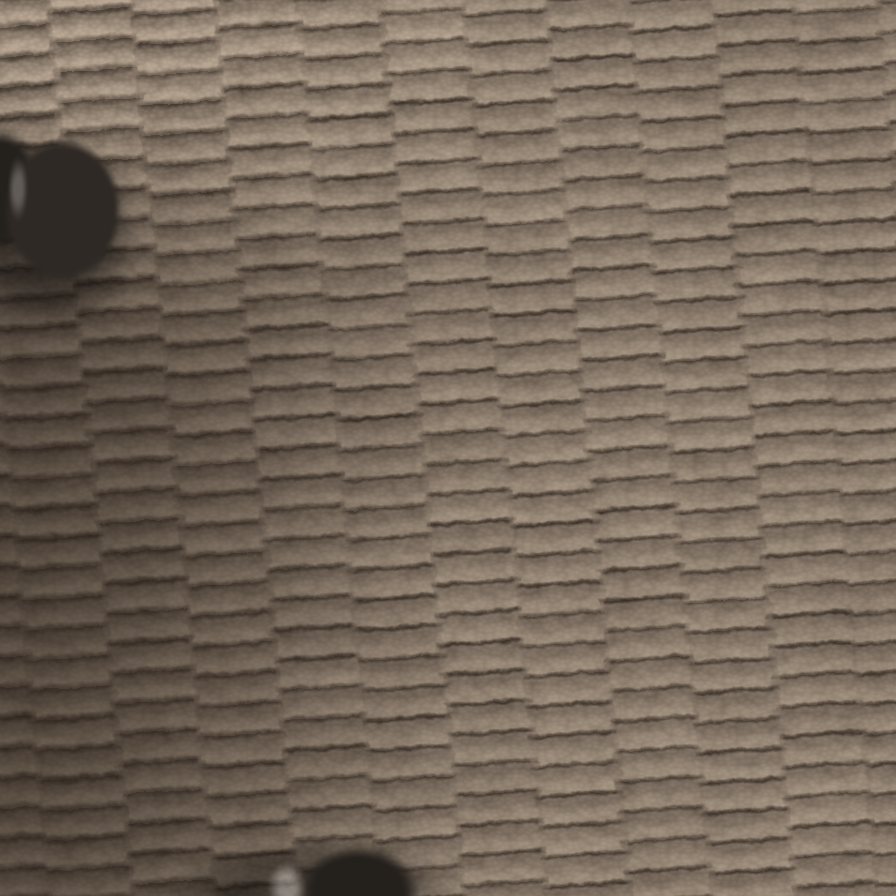
Reproduce this texture procedurally as a Shadertoy shader.

```glsl
float hash(vec2 p) {
    return fract(sin(dot(p, vec2(127.1, 311.7))) * 43758.5);
}

// Cellular noise: distance to the nearest scattered point
float cells(vec2 p) {
    vec2 id = floor(p);
    float nearest = 2.0;
    for (int j = -1; j <= 1; j++)
        for (int i = -1; i <= 1; i++) {
            vec2 c = id + vec2(i, j);
            vec2 point = c + vec2(hash(c), hash(c + 57.3));
            nearest = min(nearest, length(p - point));
        }
    return nearest;
}

// Smooth irregular undulation in -1..1
float waves(vec2 p) {
    float sum = 0.0, amp = 0.5;
    for (int i = 0; i < 4; i++) {
        sum += amp * sin(p.x + 1.7 * sin(p.y)) * cos(p.y + 1.3 * sin(p.x));
        p = mat2(1.5, 1.1, -1.1, 1.5) * p + 2.3;
        amp *= 0.6;
    }
    return sum;
}

// Tone of one column of slanted ribs; u is the position across the columns
float ribs(float y, float u, float column, float dimness, float wobble) {
    float pairShift = 0.55 * mod(floor((column + 2.0) / 2.0), 2.0);
    float jitter = 0.12 * (hash(vec2(column, 4.0)) - 0.5);
    float v = y * 29.8 - 0.19 * (u - column - 0.5) - 0.42 + pairShift + jitter + wobble;
    float t = fract(v);
    float rowTone = 0.08 * (hash(vec2(column, floor(v))) - 0.5);

    // Pile is lightest just above each groove and darkens upwards
    float body = mix(1.2, 0.86 - 0.12 * dimness, smoothstep(0.2, 0.85, t)) + rowTone;
    float d = min(t, 1.0 - t);
    float aa = 15.0 / iResolution.y;
    float groove = 1.0 - smoothstep(0.01, 0.12 + 0.1 * dimness + aa, d);
    float depth = 0.54 + 0.2 * (hash(vec2(floor(v + 0.5), column + 9.0)) - 0.5);
    return body * (1.0 - depth * groove);
}

// Soft-edged ellipse mask
float blob(vec2 p, vec2 center, vec2 radius, float blur) {
    return 1.0 - smoothstep(1.0 - blur, 1.0 + blur, length((p - center) / radius));
}

void mainImage(out vec4 fragColor, in vec2 fragCoord) {
    vec2 p = fragCoord / iResolution.y;

    // Leaning columns with slightly uneven edges
    float u = (p.x + 0.094 * p.y - 0.703) / 0.0925 + 0.06 * waves(p * 95.0);
    float column = floor(u);
    float f = u - column;
    float wobble = 0.07 * waves(p * 90.0 + 5.0);
    float dimness = smoothstep(0.55, 0.0, p.x);

    // Blend neighbouring columns across the seam
    float side = f < 0.5 ? -1.0 : 1.0;
    float edge = min(f, 1.0 - f);
    float seamBlend = 0.5 - 0.5 * smoothstep(0.0, 0.06, edge);
    float tone = mix(ribs(p.y, u, column, dimness, wobble),
                     ribs(p.y, u, column + side, dimness, wobble), seamBlend);
    tone *= 1.0 - 0.05 * (1.0 - smoothstep(0.0, 0.06, edge));

    // Fibre grain and worn patches
    tone += 0.18 * (0.45 - cells(p * vec2(130.0, 190.0)));
    tone += 0.18 * (0.45 - cells(p * vec2(40.0, 75.0) + 8.0));
    tone += 0.07 * waves(p * 24.0) + 0.04 * waves(p * 7.0);

    // Uneven room light: dim at the left, bright at the upper left
    float shadow = smoothstep(0.62, 0.0, p.x) * smoothstep(0.95, 0.55, p.y);
    float glow = smoothstep(0.6, 1.0, p.y) * smoothstep(0.9, 0.0, p.x);
    tone *= 0.74 - 0.37 * shadow + 0.19 * glow;

    vec3 grooveBrown = vec3(0.16, 0.125, 0.10);
    vec3 pileBeige = vec3(0.65, 0.585, 0.515);
    vec3 color = mix(grooveBrown, pileBeige, clamp(tone, 0.0, 1.15));

    // Dark round feet with soft contact shadows and dull highlights
    vec3 footBlack = vec3(0.14, 0.125, 0.11);
    color *= 1.0 - 0.45 * blob(p, vec2(0.05, 0.74), vec2(0.085, 0.09), 0.4);
    color *= 1.0 - 0.4 * blob(p, vec2(0.35, 0.0), vec2(0.13, 0.05), 0.4);
    color = mix(color, footBlack, blob(p, vec2(0.0, 0.79), vec2(0.04, 0.06), 0.2));
    color = mix(color, footBlack * 1.3, blob(p, vec2(0.07, 0.765), vec2(0.062, 0.075), 0.1));
    color = mix(color, footBlack, blob(p, vec2(0.40, 0.005), vec2(0.06, 0.045), 0.2));
    color += 0.2 * blob(p, vec2(0.02, 0.79), vec2(0.008, 0.025), 0.6);
    color += 0.3 * blob(p, vec2(0.32, 0.01), vec2(0.015, 0.02), 0.6);
    fragColor = vec4(color, 1.0);
}
```
